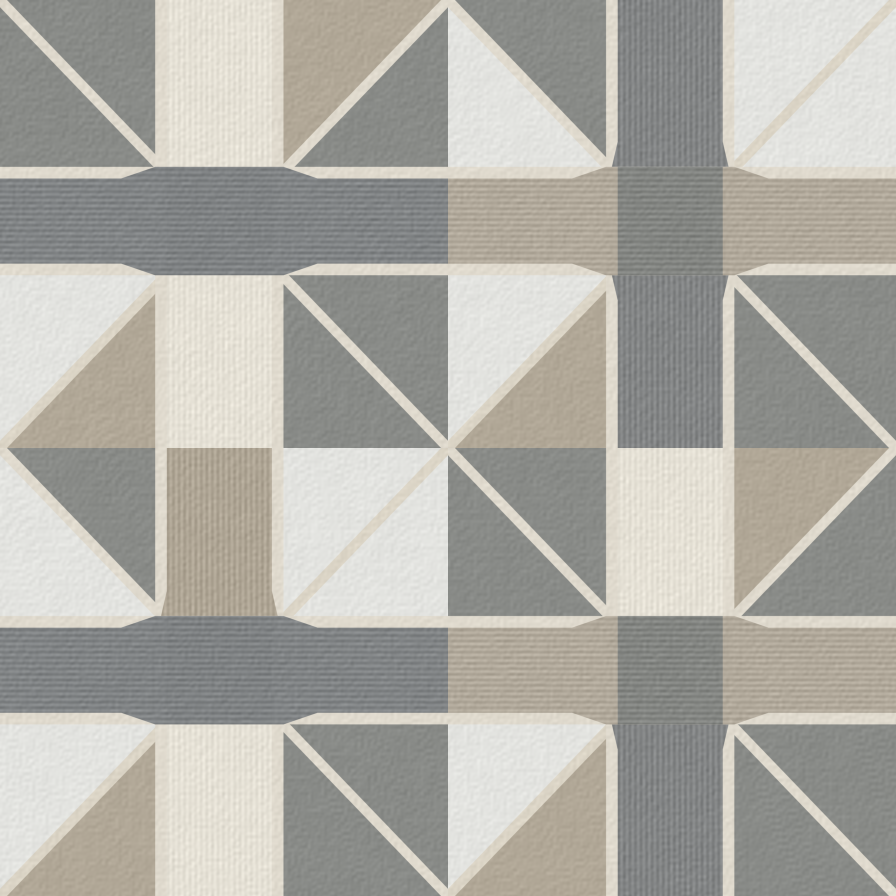
This pattern is drawn by a Shadertoy shader. Its source:

```glsl
// Geometric patchwork: two by two tiles of triangle panels split by diagonals,
// crossed by ribbed ribbons that flare where they meet. Panels come from folded
// coordinates, ribbons from layered box masks, and the paper grain from noise.

#define TILE 0.5                        // tile size, canvas heights
#define OUTER vec2(0.0716, 0.0605)      // half widths including the pale border
#define INNER vec2(0.0586, 0.0475)      // half widths of the ribbed ribbon
#define FLARE_RUN vec2(0.038, 0.028)    // flare lengths: across, down
#define SIDE_FLARE 0.0065               // widening of the upright ribbons
#define LINE_HALF 0.0056                // half width of the diagonal lines
#define RIB_PITCH 0.0062
#define RIB_DEPTH 0.036
#define GRAIN_SCALE 270.0
#define GRAIN_DEPTH 0.040

const vec3 GRAY  = vec3(0.535, 0.543, 0.530);
const vec3 WHITE = vec3(0.888, 0.890, 0.876);
const vec3 TAUPE = vec3(0.692, 0.655, 0.590);
const vec3 SLATE = vec3(0.512, 0.520, 0.522);
const vec3 CREAM = vec3(0.897, 0.880, 0.835);
const vec3 TRIM  = vec3(0.875, 0.853, 0.805);
const vec3 BEIGE = vec3(0.858, 0.832, 0.775);

// Panel tones by row from the top: 0 gray, 1 white, 2 taupe
const int ABOVE[16] = int[16](0, 2, 0, 1,  1, 0, 1, 0,  0, 1, 0, 2,  1, 0, 1, 0);
const int BELOW[16] = int[16](0, 0, 1, 1,  2, 0, 2, 0,  1, 1, 0, 0,  2, 0, 2, 0);

float hash(vec2 p) {
    return fract(sin(dot(p, vec2(127.1, 311.7))) * 43758.5453);
}

float noise(vec2 p) {
    vec2 i = floor(p), f = fract(p);
    f = f * f * (3.0 - 2.0 * f);
    return mix(mix(hash(i), hash(i + vec2(1, 0)), f.x),
               mix(hash(i + vec2(0, 1)), hash(i + vec2(1, 1)), f.x), f.y);
}

vec3 tone(int id) {
    return id == 0 ? GRAY : id == 1 ? WHITE : TAUPE;
}

// Coverage of the region where d is negative
float mask(float d, float px) {
    return 1.0 - smoothstep(-0.5 * px, 0.5 * px, d);
}

// Fine woven ridges, unevenly pressed along their length
float ribs(float across, float along) {
    float press = 0.65 + 0.7 * noise(vec2(across / RIB_PITCH, along * 150.0));
    return RIB_DEPTH * press * sin(6.28318 * across / RIB_PITCH);
}

// Two triangles and the diagonal between them
vec3 panel(vec2 local, ivec2 quad, float px) {
    vec2 corner = min(local, TILE - local);
    float d = (corner.x * 1.04 - corner.y) / length(vec2(1.04, 1.0));
    float upper = (quad.y % 2 == 0) ? d : -d;
    int id = quad.y * 4 + quad.x;
    int a = ABOVE[id], b = BELOW[id];
    vec3 col = mix(tone(a), tone(b), mask(upper, px));
    vec3 lineCol = (a != 0 && b != 0) ? BEIGE : TRIM;
    return mix(col, lineCol, mask(abs(d) - LINE_HALF, px));
}

vec3 pattern(vec2 p, float px) {
    vec2 tile = floor(p / TILE);
    vec2 local = p - tile * TILE;
    vec2 cell = mod(tile, 2.0);
    ivec2 quad = ivec2(cell) * 2 + ivec2(step(0.5 * TILE, local));
    vec2 c = local - mix(vec2(0.2448, 0.2467), vec2(0.2480), cell);
    vec2 a = abs(c);
    bool right = cell.x > 0.5;

    vec3 col = panel(local, quad, px);

    // Upright ribbon with pale borders
    bool third = quad.y == 2;
    bool pale = right == third;
    vec3 upright = pale ? CREAM : right ? SLATE : TAUPE - 0.01;
    vec2 flare = clamp(1.0 - (a - OUTER) / FLARE_RUN, 0.0, 1.0);
    float halfWidth = INNER.x + (pale ? 0.0 : SIDE_FLARE * flare.y);
    upright += ribs(c.x, p.y) * (pale ? 0.6 : 1.0);
    col = mix(col, TRIM, mask(a.x - OUTER.x, px));
    col = mix(col, upright, mask(a.x - halfWidth, px));

    // Level ribbon on top, widening to its border at each crossing
    vec3 level = right ? TAUPE + vec3(0.0, 0.005, 0.015) : SLATE - vec3(0.008, 0.004, 0.0);
    float crossing = mask(a.x - INNER.x, px);
    level = mix(level, right ? GRAY - 0.022 : level - 0.008, crossing);
    level += ribs(c.y, p.x);
    float halfHeight = mix(INNER.y, OUTER.y, flare.x);
    col = mix(col, TRIM, mask(a.y - OUTER.y, px));
    return mix(col, level, mask(a.y - halfHeight, px));
}

void mainImage(out vec4 fragColor, in vec2 fragCoord) {
    float px = 1.0 / iResolution.y;
    vec2 p = vec2(fragCoord.x, iResolution.y - fragCoord.y) * px;

    // Four samples smooth seams and ribs
    vec3 col = vec3(0.0);
    for (int i = 0; i < 4; i++) {
        vec2 offset = vec2(i % 2, i / 2) * 0.5 - 0.25;
        col += 0.25 * pattern(p + offset * px, px);
    }

    // Embossed paper grain and faint mottling
    vec2 g = p * GRAIN_SCALE;
    col += GRAIN_DEPTH * (noise(g) - noise(g + vec2(0.6, 0.7)));
    col += 0.012 * (noise(p * 60.0) - 0.5);
    fragColor = vec4(col, 1.0);
}
```
